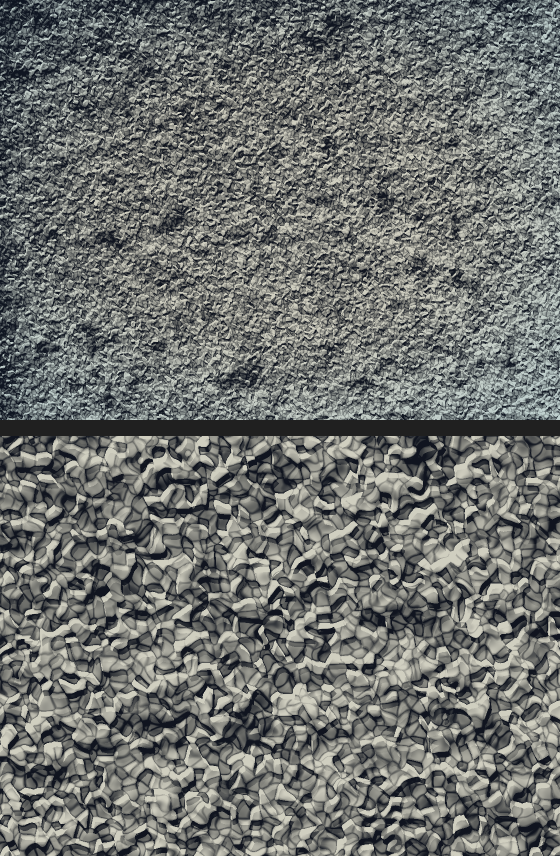
Top, the full canvas; bottom, a detail of the centre.
A Shadertoy shader for this texture:

```glsl
const vec3 SHADOW = vec3(0.06, 0.08, 0.125);
const vec3 STONE = vec3(0.425, 0.437, 0.435);
const vec3 LIT = vec3(0.80, 0.81, 0.78);
const vec3 WARM_TINT = vec3(1.02, 1.0, 0.965);
const vec3 COOL_TINT = vec3(0.94, 1.01, 1.04);
const vec2 LIGHT_DIR = vec2(-0.34, 0.94);
const float LUMP_FREQ = 18.0;      // lumps per canvas height
const float FLAKE_FREQ = 122.0;    // flakes per canvas height
const float SLOPE_STEP = 0.008;
const float SLOPE_GAIN = 1.6;
const float HEIGHT_GAIN = 0.4;
const float FLAKE_STEP = 0.0045;
const float FLAKE_SHADE = 0.66;
const float FLAKE_TONE = 0.42;
const float CRACK_DEPTH = 0.36;
const float PIT_DEPTH = 0.3;
const int SAMPLES = 2;             // per axis

float hash(vec2 p) {
    return fract(sin(dot(p, vec2(127.1, 311.7))) * 43758.5453);
}

vec2 hash2(vec2 p) {
    return vec2(hash(p), hash(p + 57.3));
}

float noise(vec2 p) {
    vec2 i = floor(p), f = fract(p);
    f = f * f * (3.0 - 2.0 * f);
    return mix(mix(hash(i), hash(i + vec2(1, 0)), f.x),
               mix(hash(i + vec2(0, 1)), hash(i + vec2(1, 1)), f.x), f.y);
}

// Rough plaster height, octaves turned against each other
float lumps(vec2 p) {
    mat2 turn = mat2(0.8, 0.6, -0.6, 0.8);
    vec2 q = turn * p * LUMP_FREQ;
    float h = 0.0, weight = 0.4;
    for (int i = 0; i < 4; i++) {
        h += weight * noise(q);
        q = turn * q * 2.05 + 11.7;
        weight *= 0.68;
    }
    return h;
}

// Ragged flakes: x is the random height, y the distance to the crack
vec2 flake(vec2 p) {
    vec2 q = p * FLAKE_FREQ;
    q += 1.1 * vec2(noise(q * 0.8), noise(q * 0.8 + 31.0));
    vec2 cell = floor(q), f = fract(q);
    vec2 id = vec2(0.0);
    float d1 = 8.0, d2 = 8.0;
    for (int y = -1; y <= 1; y++)
    for (int x = -1; x <= 1; x++) {
        vec2 g = vec2(x, y);
        float d = length(g + hash2(cell + g) - f);
        if (d < d1) {
            d2 = d1;
            d1 = d;
            id = cell + g;
        } else {
            d2 = min(d2, d);
        }
    }
    return vec2(hash(id + 19.4), d2 - d1);
}

// Flakes shade the lower ones that lie behind them
float flakeTone(vec2 p) {
    vec2 here = flake(p);
    float toLight = flake(p + LIGHT_DIR * FLAKE_STEP).x;
    float crack = smoothstep(0.0, 0.36, here.y);
    return FLAKE_SHADE * (here.x - toLight)
         + FLAKE_TONE * (here.x - 0.5)
         + CRACK_DEPTH * (crack - 0.62) * (1.3 - 0.6 * here.x);
}

// Broad light: dark left and top edges, bright lower right
float wash(vec2 uv) {
    float left = 1.0 - smoothstep(0.0, 0.08, uv.x + 0.04 * noise(uv * 9.0));
    float top = smoothstep(0.75, 1.05, uv.y);
    return 0.17 * (uv.x - 0.5) - 0.13 * (uv.y - 0.5)
         - 0.24 * left - 0.13 * top;
}

vec3 plaster(vec2 p, vec2 uv) {
    float h = lumps(p);
    float slope = h - lumps(p + LIGHT_DIR * SLOPE_STEP);
    float pit = 1.0 - smoothstep(0.06, 0.24, noise(p * 23.0 + 40.0));
    float tone = 0.535 + SLOPE_GAIN * slope + HEIGHT_GAIN * (h - 0.49)
               + flakeTone(p) + wash(uv) - PIT_DEPTH * pit;
    tone = clamp(tone, 0.0, 1.0);
    vec3 col = mix(SHADOW, STONE, min(tone * 2.0, 1.0));
    col = mix(col, LIT, max(tone * 2.0 - 1.0, 0.0));
    float rim = smoothstep(0.25, 0.7, length(uv - 0.5));
    return col * mix(WARM_TINT, COOL_TINT, rim);
}

void mainImage(out vec4 fragColor, in vec2 fragCoord) {
    vec3 sum = vec3(0.0);
    for (int j = 0; j < SAMPLES; j++)
    for (int i = 0; i < SAMPLES; i++) {
        vec2 offset = (vec2(i, j) + 0.5) / float(SAMPLES) - 0.5;
        vec2 pos = fragCoord + offset;
        sum += plaster(pos / iResolution.y, pos / iResolution.xy);
    }
    fragColor = vec4(sum / float(SAMPLES * SAMPLES), 1.0);
}
```
